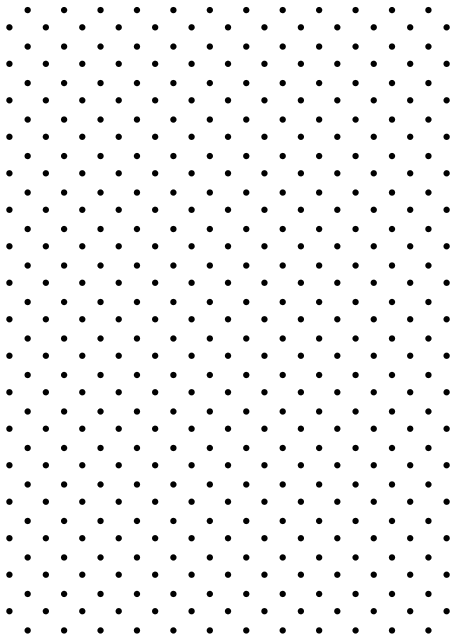
Write a Shadertoy shader that draws this pattern.

```glsl
// Signed distance to the nearest dot of a rectangular lattice
float dotLattice(vec2 p, vec2 firstCentre, vec2 pitch, float radius) {
    vec2 cell = mod(p - firstCentre + 0.5 * pitch, pitch) - 0.5 * pitch;
    return length(cell) - radius;
}

void mainImage(out vec4 fragColor, in vec2 fragCoord) {
    // Canvas height is 1, measured down from the top left
    vec2 p = vec2(fragCoord.x, iResolution.y - fragCoord.y) / iResolution.y;
    vec2 pitch = vec2(43.72, 43.79) / 768.0;
    float radius = 3.75 / 768.0;

    // Two interleaved lattices; the second sits slightly above the midline
    float outerDots = dotLattice(p, vec2(33.2, 12.1) / 768.0, pitch, radius);
    float innerDots = dotLattice(p, vec2(11.3, 32.8) / 768.0, pitch, radius);
    float dist = min(outerDots, innerDots);

    // Black ink on white paper, softened across one pixel
    float ink = clamp(0.5 - dist * iResolution.y, 0.0, 1.0);
    fragColor = vec4(mix(vec3(1.0), vec3(0.005), ink), 1.0);
}
```
